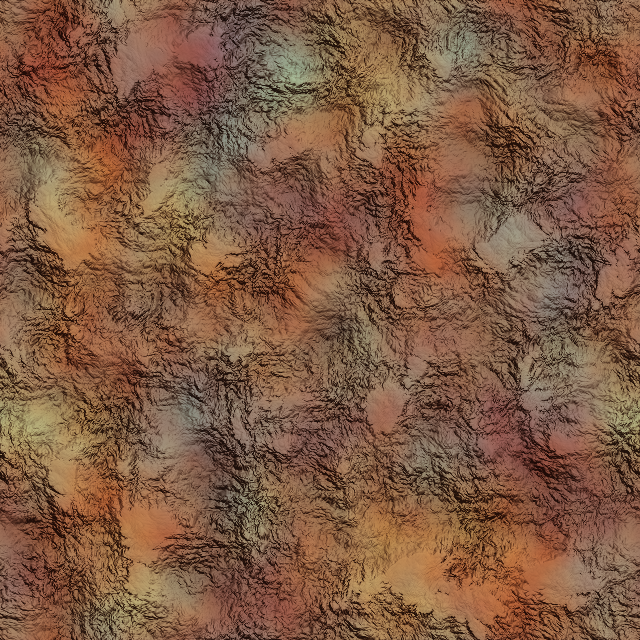
Reproduce this texture procedurally as a Shadertoy shader.

```glsl
// Tiling rough rock face with small worn patches and soft mineral stains.

#define ROCK_COLOR   vec3(0.512, 0.36, 0.265)
#define RUST_STAIN   vec3(0.01, -0.19, -0.155)
#define SLATE_STAIN  vec3(-0.12, -0.01, 0.1)
#define SHADE_CURVE  vec3(0.88, 1.14, 1.26)
#define STAIN_CELLS  4.0
#define ROCK_CELLS   7.0
#define ROCK_OCTAVES 6
#define FOLDING      0.22
#define PLATEAU      0.036
#define STEEPNESS    0.43
#define LIGHT_TILT   vec2(0.28, 0.36)
#define SAMPLE_STEP  0.0016

float hash(vec2 cell, float seed) {
    vec3 h = fract(vec3(cell, seed) * 0.1031);
    h += dot(h, h.zyx + 31.32);
    return fract((h.x + h.y) * h.z);
}

// Slope ramp of one lattice corner, wrapped to the period
float corner(vec2 cell, vec2 offset, float period, float seed) {
    float angle = 6.28319 * hash(mod(cell, period), seed);
    return dot(vec2(cos(angle), sin(angle)), offset);
}

// Gradient noise that repeats over the unit square
float noise(vec2 p, float period, float seed) {
    p *= period;
    vec2 cell = floor(p), f = p - cell;
    vec2 blend = f * f * f * (f * (f * 6.0 - 15.0) + 10.0);
    vec2 x = vec2(1.0, 0.0), y = vec2(0.0, 1.0);
    float low = mix(corner(cell, f, period, seed),
                    corner(cell + x, f - x, period, seed), blend.x);
    float high = mix(corner(cell + y, f - y, period, seed),
                     corner(cell + 1.0, f - 1.0, period, seed), blend.x);
    return mix(low, high, blend.y);
}

float layeredNoise(vec2 p, float period, float seed) {
    float sum = 0.0, amount = 1.0;
    for (int i = 0; i < 4; i++) {
        sum += amount * noise(p, period, seed + float(i));
        amount *= 0.5;
        period *= 2.0;
    }
    return sum;
}

// Low swells plus creased detail; each layer folds the finer ones
float rockHeight(vec2 p) {
    float height = 0.0, cells = ROCK_CELLS;
    float roughness = clamp(1.0 + 1.5 * noise(p, 9.0, 71.0), 0.4, 1.5);
    for (int i = 0; i < ROCK_OCTAVES; i++) {
        float layer = float(i);
        float n = noise(p, cells, 11.0 + layer);
        float crease = (0.45 + 0.22 * layer) * roughness * abs(n);
        height += (i < 2 ? (0.4 + 0.35 * layer) * n : crease) / cells;
        // Turn the fold for every layer so that no direction prevails
        p += FOLDING * n * vec2(cos(2.4 * layer), sin(2.4 * layer)) / cells;
        cells *= 2.0;
    }
    // Worn tops keep only a trace of the relief
    return height - 0.85 * max(height - PLATEAU, 0.0);
}

void mainImage(out vec4 fragColor, in vec2 fragCoord) {
    vec2 uv = fragCoord / iResolution.xy;

    // Rust fades to olive, slate fades to ochre
    float rust = layeredNoise(uv, STAIN_CELLS, 31.0);
    float slate = layeredNoise(uv, STAIN_CELLS, 43.0);
    vec3 color = max(ROCK_COLOR + RUST_STAIN * rust + SLATE_STAIN * slate, 0.06);

    // Steep walls darken on every side, most of all away from the light
    float here = rockHeight(uv);
    vec2 slope = vec2(rockHeight(uv + vec2(SAMPLE_STEP, 0.0)),
                      rockHeight(uv + vec2(0.0, SAMPLE_STEP))) - here;
    slope *= STEEPNESS / SAMPLE_STEP;
    float shade = 1.22 * (1.0 - dot(slope, LIGHT_TILT)) / sqrt(1.0 + dot(slope, slope));

    // Hollows lie darker than the tops
    shade += 3.5 * (here - 0.016);

    // Shadows turn warm and lit faces pale
    color *= pow(vec3(max(shade, 0.2)), SHADE_CURVE);
    fragColor = vec4(clamp(color, 0.0, 1.0), 1.0);
}
```
